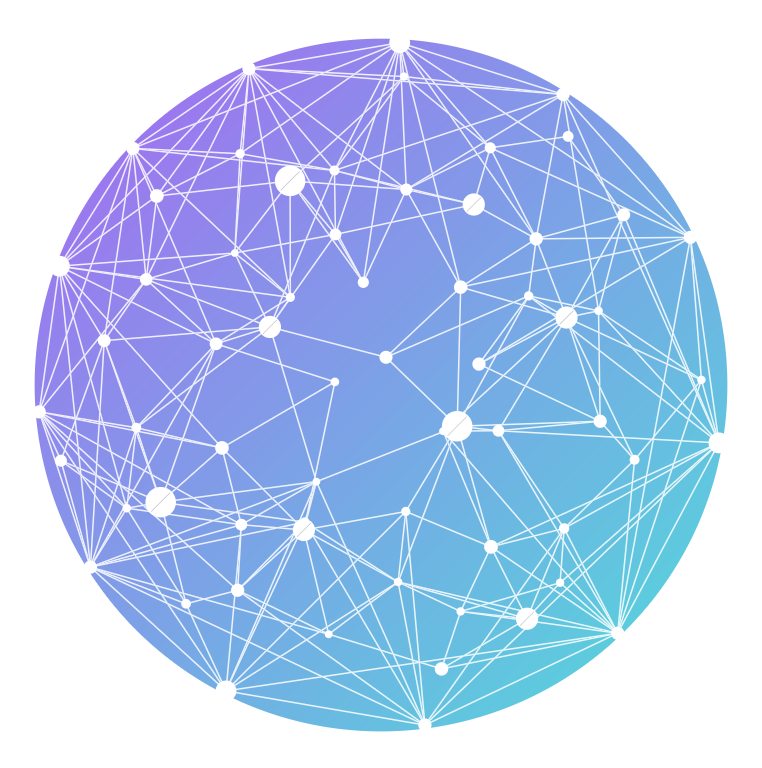
Write a Shadertoy shader that draws this background.

```glsl
// A round network: a violet-to-cyan disc laced with thin white links.
// Nodes come from three formulas (rim, two hub spirals, golden-angle scatter);
// links join each anchor to nearby scattered nodes. Unit: the disc radius.

const int RIM = 12;
const int HUBS = 8;
const int SCATTER = 44;
const int ANCHORS = RIM + HUBS;
const int NODES = ANCHORS + SCATTER;

const vec3 VIOLET = vec3(0.605, 0.475, 0.935);
const vec3 CYAN = vec3(0.365, 0.795, 0.870);
const vec3 HAIRLINE = vec3(0.78);
const float DISC_RADIUS = 0.451;   // in canvas heights
const float LINK_HALF_WIDTH = 0.0022;

float hash(vec2 p) {
    return fract(sin(dot(p, vec2(127.1, 311.7))) * 43758.55);
}

vec2 polar(float degrees, float radius) {
    float a = radians(degrees);
    return radius * vec2(cos(a), sin(a));
}

float segmentDistance(vec2 p, vec2 a, vec2 b) {
    vec2 ab = b - a, ap = p - a;
    return length(ap - ab * clamp(dot(ap, ab) / dot(ab, ab), 0.0, 1.0));
}

// Coverage of a shape with signed distance d, softened over one pixel.
float cover(float d, float pixel) {
    return clamp(0.5 - d / pixel, 0.0, 1.0);
}

// Each node is (position, radius).
vec3 rimNode(float i) {
    float bunching = 13.0 * cos(radians(30.0 * (i - 0.8)));
    float size = mod(i, 3.0) < 0.5 ? 0.030 : 0.019;
    return vec3(polar(75.0 - 30.0 * i + bunching, 0.99), size);
}

vec3 hubNode(float i) {
    float k = floor(i * 0.5);
    float size = abs(mod(i * i, 11.0) - 4.5) < 1.0 ? 0.044 : 0.032;
    if (mod(i, 2.0) < 0.5)          // outward spiral
        return vec3(polar(20.0 + 47.0 * i, 0.57 + 0.0376 * i), size);
    float sway = 0.084 * cos(3.14159 * k);
    return vec3(polar(18.0 + 44.8 * i, 0.502 - 0.056 * k + sway), size);
}

vec3 scatterNode(float i) {
    vec2 jitter = vec2(hash(vec2(i, 3.0)), hash(vec2(i, 8.0))) - 0.5;
    float radius = 0.91 * sqrt((i + 0.5) / float(SCATTER));
    float size = mix(0.011, 0.020, hash(vec2(i, 5.0)));
    return vec3(polar(137.508 * i + 40.0, radius) + 0.13 * jitter, size);
}

void mainImage(out vec4 fragColor, in vec2 fragCoord) {
    float pixel = 1.0 / (iResolution.y * DISC_RADIUS);
    vec2 p = (fragCoord - 0.5 * iResolution.xy) * pixel + vec2(0.0, 0.003);
    float disc = length(p) - 1.0;
    fragColor = vec4(1.0);
    if (disc > pixel) return;

    // Nodes
    vec3 nodes[NODES];
    float nodeEdge = 1.0;
    for (int i = 0; i < NODES; i++) {
        if (i < RIM) nodes[i] = rimNode(float(i));
        else if (i < ANCHORS) nodes[i] = hubNode(float(i - RIM));
        else nodes[i] = scatterNode(float(i - ANCHORS));
        nodeEdge = min(nodeEdge, length(p - nodes[i].xy) - nodes[i].z);
    }

    // Fans of links from rim nodes and hubs
    float link = 1.0;
    for (int a = 0; a < ANCHORS; a++) {
        float reach = a < RIM ? 0.78 : 0.50;
        vec2 anchor = nodes[a].xy;
        if (length(p - anchor) > reach) continue;
        for (int b = ANCHORS; b < NODES; b++) {
            vec2 span = nodes[b].xy - anchor;
            if (dot(span, span) < reach * reach && hash(vec2(a, b)) < 0.68)
                link = min(link, segmentDistance(p, anchor, nodes[b].xy));
        }
    }

    // Chords along the rim, then links between neighbours on the spiral
    for (int i = 0; i < RIM; i++)
        for (int skip = 1; skip < 3; skip++)
            link = min(link, segmentDistance(p, nodes[i].xy, nodes[(i + skip) % RIM].xy));
    for (int i = ANCHORS; i < NODES - 8; i++) {
        link = min(link, segmentDistance(p, nodes[i].xy, nodes[i + 8].xy));
        if (i + 13 < NODES)
            link = min(link, segmentDistance(p, nodes[i].xy, nodes[i + 13].xy));
    }

    // Diagonal gradient, links, nodes
    vec3 color = mix(VIOLET, CYAN, clamp(0.5 + 0.36 * (p.x - p.y), 0.0, 1.0));
    color = mix(color, vec3(1.0), 0.85 * cover(link - LINK_HALF_WIDTH, pixel));
    color = mix(color, vec3(1.0), cover(nodeEdge, pixel));

    // Faint diagonal hairline across the hubs
    for (int i = RIM; i < ANCHORS; i++) {
        vec2 arm = vec2(0.6 * nodes[i].z);
        float line = segmentDistance(p, nodes[i].xy - arm, nodes[i].xy + arm);
        color = mix(color, HAIRLINE, cover(line - 0.001, pixel));
    }
    fragColor = vec4(mix(vec3(1.0), color, cover(disc, pixel)), 1.0);
}
```
